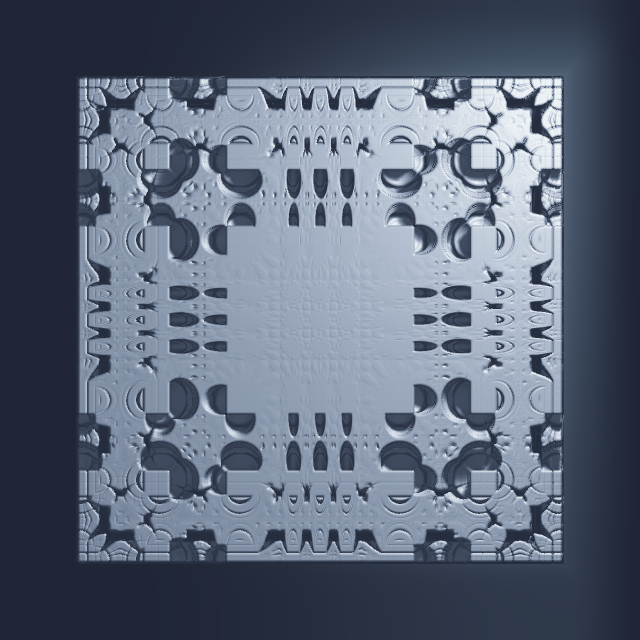
Write a WebGL 1 fragment shader that draws this pattern.

```glsl
precision highp float;
// A square block of folded fractal relief, seen face on against a dark blue glow.

uniform vec2 u_resolution;

const vec3 LIGHT = vec3(7.0, 6.5, 12.0);

// Distance to a box-and-sphere folded fractal of scale 2, spanning -6 to 6.
float fractalDistance(vec3 c) {
  vec3 z = c;
  float stretch = 1.0;
  for (int i = 0; i < 9; i++) {
    z = clamp(z, -1.0, 1.0) * 2.0 - z;
    float k = 2.0 * clamp(1.0 / max(dot(z, z), 0.25), 1.0, 4.0);
    z = z * k + c;
    stretch = stretch * k + 1.0;
  }
  return length(z) / stretch;
}

vec3 surfaceNormal(vec3 p) {
  vec2 e = vec2(1.0, -1.0);
  return normalize(
    e.xyy * fractalDistance(p + 0.018 * e.xyy) +
    e.yyx * fractalDistance(p + 0.018 * e.yyx) +
    e.yxy * fractalDistance(p + 0.018 * e.yxy) +
    e.xxx * fractalDistance(p + 0.018 * e.xxx));
}

float shadow(vec3 p, vec3 toLight) {
  float lit = 1.0;
  float t = 0.05;
  for (int i = 0; i < 26; i++) {
    vec3 q = p + toLight * t;
    if (q.z > 6.1 || lit < 0.02) break;
    float d = fractalDistance(q);
    lit = min(lit, 24.0 * max(d - 0.012, 0.0) / t);
    t += max(d, 0.035);
  }
  return clamp(lit, 0.0, 1.0);
}

// Slate to near white, with bluer middle tones.
vec3 steel(float v) {
  v = clamp(v, 0.0, 1.0);
  return mix(vec3(0.13, 0.16, 0.22), vec3(0.93, 0.95, 0.96), v)
    + vec3(0.0, 0.12, 0.32) * v * (1.0 - v);
}

// Glow toward the upper right that fades out at every edge, so it wraps.
vec3 background(vec2 uv, vec2 p) {
  float across = smoothstep(0.2, 0.86, uv.x) * (1.0 - smoothstep(0.89, 1.0, uv.x));
  float up = smoothstep(0.0, 0.82, uv.y) * (1.0 - smoothstep(0.89, 1.0, uv.y));
  float glow = across * (0.45 + 0.55 * up);
  float outside = max(max(abs(p.x), abs(p.y)) - 6.0, 0.0);
  float halo = 0.12 * glow * exp(-4.0 * outside);
  return mix(vec3(0.125, 0.15, 0.21), vec3(0.25, 0.31, 0.39), glow) + halo;
}

vec3 shade(vec3 p) {
  vec3 n = surfaceNormal(p);
  vec3 toLight = normalize(LIGHT - p);
  float lit = shadow(p + 0.04 * n, toLight);
  float diffuse = max(dot(n, toLight), 0.0);
  float gloss = pow(max(dot(n, normalize(toLight + vec3(0.0, 0.0, 1.0))), 0.0), 24.0);
  float ambient = 0.16 * max(n.z, 0.0) * exp(-0.35 * max(6.0 - p.z, 0.0));
  return steel(0.02 + ambient + lit * (0.78 * diffuse + 0.14 * gloss));
}

vec3 render(vec2 uv) {
  vec2 plane = (uv - 0.5) * 16.0;
  vec3 color = background(uv, plane);
  if (max(abs(plane.x), abs(plane.y)) > 6.1) return color;

  // Parallel rays travel straight down into the block.
  vec3 p = vec3(plane, 6.1);
  float d = 1.0;
  for (int i = 0; i < 72; i++) {
    d = fractalDistance(p);
    if (d < 0.018 || p.z < 0.0) break;
    p.z -= d;
  }
  return d < 0.06 ? shade(p) : color;
}

void main() {
  // Two diagonal samples smooth the edges.
  vec2 uv = gl_FragCoord.xy / u_resolution;
  vec2 offset = vec2(0.25, 0.25) / u_resolution;
  gl_FragColor = vec4(0.5 * (render(uv - offset) + render(uv + offset)), 1.0);
}
```
